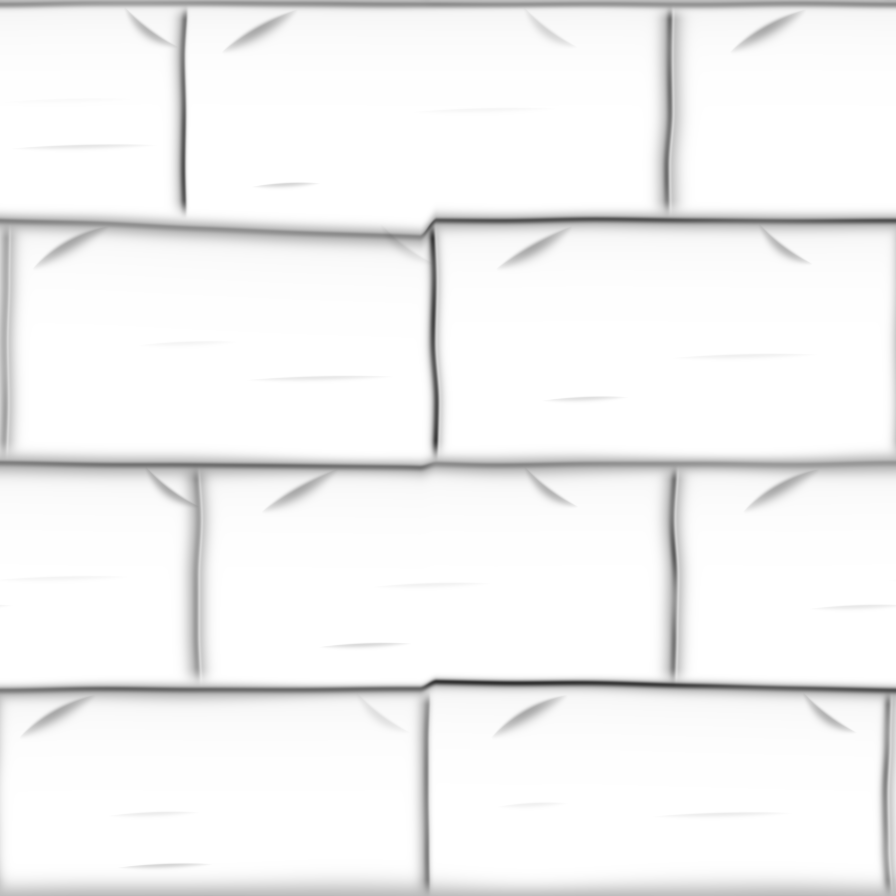
Reproduce this texture map procedurally as a WebGL 1 fragment shader.

```glsl
precision highp float;
// Soft grey shading map of a block wall: four staggered courses, two blocks each, with chips and scratches.
uniform vec2 u_resolution;

// One component per course, counted from the top; y runs downwards.
const vec4 COURSE_TOP = vec4(0.004, 0.246, 0.517, 0.769);
const vec4 COURSE_END = vec4(0.246, 0.517, 0.769, 1.004);

// Bed joints: height changes across the left and right half, darkness, blur.
const float HALF_SPLIT = 0.48;
const vec4 LEFT_DROP = vec4(0.0, 0.018, 0.006, -0.001);
const vec4 RIGHT_LIFT = vec4(0.0, 0.001, -0.001, 0.009);
const vec4 BED_DARK_LEFT = vec4(0.25, 0.28, 0.50, 0.45);
const vec4 BED_DARK_RIGHT = vec4(0.28, 0.55, 0.30, 0.75);
const vec4 BED_BLUR_UP = vec4(0.018, 0.010, 0.009, 0.006);
const vec4 BED_BLUR_DOWN = vec4(0.005, 0.013, 0.011, 0.010);

// Upright joints A and B of each course: place, darkness, blur to each side.
const vec4 A_X = vec4(0.206, 0.005, 0.221, -0.010);
const vec4 B_X = vec4(0.746, 0.485, 0.751, 0.477);
const vec4 A_DARK = vec4(0.45, 0.10, 0.22, 0.25);
const vec4 B_DARK = vec4(0.36, 0.65, 0.38, 0.25);
const vec4 A_BLUR_L = vec4(0.010, 0.009, 0.012, 0.006);
const vec4 A_BLUR_R = vec4(0.003, 0.012, 0.012, 0.011);
const vec4 B_BLUR_L = vec4(0.012, 0.007, 0.012, 0.010);
const vec4 B_BLUR_R = vec4(0.014, 0.008, 0.012, 0.004);

const float HALO = 0.27;
const float CORE = 0.0026;
const float CHIP_INK = 0.32;
const float SCRATCH_INK = 0.16;

float hash(vec2 p) {
  vec3 q = fract(vec3(p.xyx) * 0.1031);
  q += dot(q, q.yzx + 33.33);
  return fract((q.x + q.y) * q.z);
}

// Smooth 1D noise that repeats after the given number of cells.
float noise(float t, float cells, float seed) {
  float c = floor(t), f = fract(t);
  f *= f * (3.0 - 2.0 * f);
  return mix(hash(vec2(mod(c, cells), seed)), hash(vec2(mod(c + 1.0, cells), seed)), f);
}

float wrapped(float d) { return fract(d + 0.5) - 0.5; }

// Bell curve with a separate width on each side of zero.
float bell(float d, float before, float after) {
  float u = d / (d < 0.0 ? before : after);
  return exp(-u * u);
}

// Curved smear that tapers at both ends and is crisper on one side.
float smear(vec2 q, vec2 span, float bend, float width) {
  float len = length(span);
  vec2 dir = span / len;
  float t = dot(q, dir) / len;
  float s = dot(q, vec2(-dir.y, dir.x)) + bend * t * (1.0 - t);
  float taper = max(4.0 * t * (1.0 - t), 0.0);
  float w = width * (0.25 + taper);
  return taper * bell(s, 0.35 * w, w);
}

void main() {
  vec2 p = gl_FragCoord.xy / u_resolution;
  p.y = 1.0 - p.y;
  float light = 1.0;
  float rightHalf = smoothstep(HALF_SPLIT - 0.012, HALF_SPLIT + 0.008, p.x);
  float leftPart = p.x / HALF_SPLIT;
  float rightPart = (1.0 - p.x) / (1.0 - HALF_SPLIT);

  for (int i = 0; i < 4; i++) {
    float row = float(i);
    float top = COURSE_TOP[i];

    // Bed joint above the course
    float shift = mix(LEFT_DROP[i] * leftPart, -RIGHT_LIFT[i] * rightPart, rightHalf);
    float wobble = 0.003 * (noise(p.x * 9.0, 9.0, row + 3.0) - 0.5);
    float d = wrapped(p.y - top - shift - wobble);
    float wear = noise(p.x * 7.0, 7.0, row + 11.0);
    float dark = mix(BED_DARK_LEFT[i], BED_DARK_RIGHT[i], rightHalf) * mix(0.55, 1.1, wear);
    float blur = mix(0.75, 1.25, noise(p.x * 5.0, 5.0, row + 21.0));
    light *= 1.0 - dark * bell(d, CORE, CORE * 1.4);
    light *= 1.0 - HALO * bell(d, BED_BLUR_UP[i] * blur, BED_BLUR_DOWN[i] * blur);
    light *= 1.0 - 0.05 * smoothstep(0.0, 0.004, d) * exp(-max(d, 0.0) / 0.035);

    float height = COURSE_END[i] - top;
    float v = fract(p.y - top) / height;
    float ends = smoothstep(0.0, 0.08, v) * (1.0 - smoothstep(0.9, 1.0, v));

    for (int k = 0; k < 2; k++) {
      bool first = k == 0;
      float id = row * 2.0 + float(k);
      float jointX = first ? A_X[i] : B_X[i];

      // Upright joint with a pale seam beside its core
      float sway = 0.005 * (noise(v * 4.0, 16.0, id + 31.0) - 0.5);
      float e = wrapped(p.x - jointX - sway);
      float patchy = mix(0.35, 1.0, noise(v * 5.0, 16.0, id + 41.0));
      float blurL = first ? A_BLUR_L[i] : B_BLUR_L[i];
      float blurR = first ? A_BLUR_R[i] : B_BLUR_R[i];
      float ink = (first ? A_DARK[i] : B_DARK[i]) * patchy * bell(e, CORE * 1.5, CORE);
      ink += HALO * bell(e, blurL, blurR);
      ink *= 1.0 - 0.35 * bell(e - 0.004, 0.0015, 0.0015);
      light *= 1.0 - ink * ends;

      // Chips by the block's upper corners
      float r = hash(vec2(id, 51.0));
      float r2 = hash(vec2(id, 61.0));
      vec2 c = vec2(wrapped(p.x - jointX - 0.03 - 0.05 * r), wrapped(p.y - top - 0.055));
      light *= 1.0 - CHIP_INK * smear(c, vec2(0.085, -0.048), 0.025 * r2, 0.008);
      c = vec2(wrapped(p.x - jointX - 0.34 - 0.08 * r2), wrapped(p.y - top - 0.004));
      light *= 1.0 - CHIP_INK * (0.3 + 0.7 * r) * smear(c, vec2(0.06, 0.045), -0.02, 0.006);

      // Faint scratches across the block face
      for (int s = 0; s < 2; s++) {
        vec2 h = vec2(hash(vec2(id, 71.0 + float(s))), hash(vec2(id, 81.0 + float(s))));
        vec2 q = vec2(wrapped(p.x - jointX - 0.06 - 0.22 * h.x), wrapped(p.y - top - height * (0.4 + 0.45 * h.y)));
        light *= 1.0 - SCRATCH_INK * h.y * smear(q, vec2(0.07 + 0.1 * h.x, -0.004), 0.005, 0.003);
      }
    }
  }
  gl_FragColor = vec4(vec3(clamp(light, 0.0, 1.0)), 1.0);
}
```
